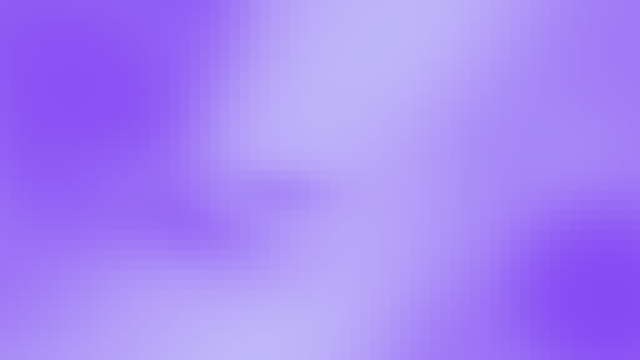
Give the GLSL for this background, as a WebGL 1 fragment shader.

```glsl
precision highp float;
// Soft violet and lavender gradient made of blurred glows, with a faint mosaic of square cells.

uniform vec2 u_resolution;

#define DEEP_VIOLET vec3(0.530, 0.295, 0.955)
#define PALE_LAVENDER vec3(0.755, 0.720, 0.977)
#define LEFT_LIGHT 0.82
#define RIGHT_LIGHT 0.42
#define SOFT 1.0
#define FLAT_TOP 1.6
#define CELL_ROWS 36.0
#define CELL_STRENGTH 0.85

// Elliptical falloff: 1 at the center, fading to 0; a higher falloff flattens the top.
float glow(vec2 p, vec2 center, vec2 radius, float angle, float falloff) {
  vec2 d = p - center;
  float c = cos(angle), s = sin(angle);
  vec2 q = vec2(c * d.x + s * d.y, c * d.y - s * d.x) / radius;
  return exp(-pow(dot(q, q) + 1e-6, falloff));
}

// Pulls a point toward the center of its cell, with softened cell edges.
vec2 mosaic(vec2 p) {
  vec2 u = p * CELL_ROWS - 0.5;
  vec2 stair = floor(u) + smoothstep(0.35, 0.65, fract(u));
  return mix(p, (stair + 0.5) / CELL_ROWS, CELL_STRENGTH);
}

// Lightness of the backdrop, from 0 (violet) to 1 (lavender).
float lightness(vec2 p) {
  float light = mix(LEFT_LIGHT, RIGHT_LIGHT, smoothstep(0.9, 1.75, p.x));

  // Pale diagonal bands at the top and the bottom
  light = mix(light, 0.98, glow(p, vec2(1.05, 0.88), vec2(0.56, 0.26), 0.75, SOFT));
  light = mix(light, 1.0, glow(p, vec2(0.72, 0.01), vec2(0.42, 0.22), 0.55, SOFT));

  // Mid tones on the right, the lower edge and the left edge
  light = mix(light, 0.57, glow(p, vec2(1.53, 0.58), vec2(0.25, 0.17), 0.0, SOFT));
  light = mix(light, 0.40, glow(p, vec2(1.32, 0.00), vec2(0.34, 0.24), 0.9, SOFT));
  light = mix(light, 0.40, glow(p, vec2(-0.10, 0.22), vec2(0.34, 0.28), 0.0, SOFT));
  light = mix(light, 0.20, glow(p, vec2(0.00, 0.95), vec2(0.30, 0.32), 0.0, SOFT));

  // Large violet pools
  light = mix(light, 0.04, glow(p, vec2(0.24, 0.72), vec2(0.43, 0.34), 1.18, FLAT_TOP));
  light = mix(light, 0.0, glow(p, vec2(1.69, 0.17), vec2(0.29, 0.26), 0.0, FLAT_TOP));

  // Violet spill around the left pool, and a soft streak beside it
  light = mix(light, 0.17, glow(p, vec2(0.49, 1.05), vec2(0.22, 0.24), 0.0, SOFT));
  light = mix(light, 0.27, glow(p, vec2(0.47, 0.42), vec2(0.30, 0.15), -0.35, SOFT));
  light = mix(light, 0.55, glow(p, vec2(0.75, 0.46), vec2(0.18, 0.07), 0.0, SOFT));
  return light;
}

void main() {
  // The canvas height is one unit
  vec2 p = gl_FragCoord.xy / u_resolution.y;
  p.x *= (16.0 / 9.0) * u_resolution.y / u_resolution.x;
  float light = lightness(mosaic(p));
  gl_FragColor = vec4(mix(DEEP_VIOLET, PALE_LAVENDER, light), 1.0);
}
```
